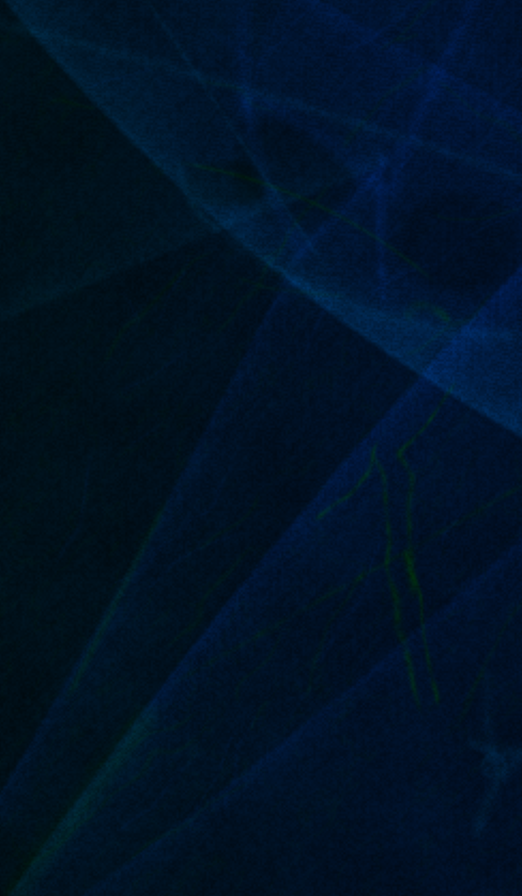
Give the GLSL for this background, as a Shadertoy shader.

```glsl
// Dark blue folded veils of light crossed by fine green and blue filaments.

const vec2 CANVAS = vec2(5.81, 10.0);
const vec3 BLUE = vec3(0.0, 0.037, 0.13);
const vec3 TEAL = vec3(0.0, 0.075, 0.11);
const vec3 GREEN = vec3(0.0, 0.09, -0.07);

float hash(vec2 p) {
    return fract(sin(dot(p, vec2(127.1, 311.7))) * 43758.545);
}

float noise(vec2 p) {
    vec2 i = floor(p), f = fract(p);
    f = f * f * (3.0 - 2.0 * f);
    return mix(mix(hash(i), hash(i + vec2(1, 0)), f.x),
               mix(hash(i + vec2(0, 1)), hash(i + vec2(1, 1)), f.x), f.y);
}

float fbm(vec2 p) {
    float sum = 0.0, amp = 0.5;
    for (int i = 0; i < 4; i++) {
        sum += amp * noise(p);
        p = p * 2.03 + 7.1;
        amp *= 0.5;
    }
    return sum;
}

// Signed distance (positive on the left) and t of an arc bowed by bend * chord
vec2 curve(vec2 p, vec4 ends, float bend) {
    vec2 a = ends.xy, c = ends.zw, chord = c - a, offset, tangent;
    vec2 b = 0.5 * (a + c) + bend * vec2(-chord.y, chord.x);
    float t = clamp(dot(p - a, chord) / dot(chord, chord), 0.0, 1.0);
    for (int i = 0; i < 4; i++) {
        offset = p - mix(mix(a, b, t), mix(b, c, t), t);
        tangent = 2.0 * mix(b - a, c - b, t);
        t = clamp(t + dot(offset, tangent) / dot(tangent, tangent), 0.0, 1.0);
    }
    offset = p - mix(mix(a, b, t), mix(b, c, t), t);
    float side = tangent.x * offset.y - tangent.y * offset.x;
    return vec2(length(offset) * (side < 0.0 ? -1.0 : 1.0), t);
}

float endFade(float t, float size) {
    return smoothstep(0.0, size, t) * smoothstep(0.0, size, 1.0 - t);
}

// Thin soft line
float strand(vec2 p, vec4 ends, float bend, float width) {
    vec2 d = curve(p, ends, bend);
    return exp(-d.x * d.x / (width * width)) * endFade(d.y, 0.12);
}

// Sheet with a bright crisp edge that fades away to the left of the curve
float veil(vec2 p, vec4 ends, float bend, float reach) {
    vec2 d = curve(p, ends, bend);
    float depth = max(d.x, 0.0);
    float glow = 0.65 * exp(-depth / reach) + 0.35 * exp(-depth / 0.12);
    return smoothstep(-0.04, 0.04, d.x) * glow * endFade(d.y, 0.03);
}

// Soft-edged ellipse
float hollow(vec2 p, vec2 centre, vec2 radius) {
    return smoothstep(1.1, 0.75, length((p - centre) / radius));
}

void mainImage(out vec4 fragColor, in vec2 fragCoord) {
    vec2 p = fragCoord / iResolution.xy * CANVAS;
    vec2 wavy = p + 0.16 * (vec2(noise(p * 3.0), noise(p * 3.0 + 9.0)) - 0.5);

    // Base tone: dark left, bluer right and above the great arc
    vec3 col = mix(vec3(0.0, 0.062, 0.1), vec3(0.0, 0.06, 0.145), smoothstep(0.3, 5.0, p.x));
    vec2 arc = curve(p, vec4(-0.2, 10.3, 6.3, 4.85), -0.107);
    float above = smoothstep(-0.03, 0.05, arc.x);
    col += vec3(0.0, 0.012, 0.04) * above;
    col -= vec3(0.0, 0.015, 0.045) * above * (hollow(p, vec2(3.3, 8.1), vec2(0.75, 0.7))
        + hollow(p, vec2(5.1, 7.3), vec2(0.75, 0.6)) + hollow(p, vec2(2.5, 7.95), vec2(0.5, 0.28)));

    // Great arc and the pale band opening to its right
    vec2 rim = curve(p, vec4(2.3, 7.55, 6.2, 6.28), -0.197);
    float band = above * smoothstep(0.05, -0.05, rim.x) * smoothstep(2.2, 3.4, p.x);
    float arcGlow = exp(-max(arc.x, 0.0) / 0.38) + 0.3 * exp(-abs(arc.x) / 0.07);
    col += TEAL * (0.55 * above * arcGlow + 0.2 * band);
    col += TEAL * 0.5 * exp(-abs(rim.x) / 0.1) * endFade(rim.y, 0.15);

    // Long diagonal ridges and the left wedge
    col += BLUE * 0.95 * veil(p, vec4(6.2, 7.45, -0.1, -0.3), -0.0425, 0.45);
    col += BLUE * 0.7 * veil(p, vec4(3.25, 7.05, -0.2, 0.8), 0.0175, 0.35);
    col += TEAL * 0.4 * veil(p, vec4(-0.3, 6.28, 4.4, 8.2), 0.01, 0.35);
    col += BLUE * 0.55 * veil(p, vec4(6.2, 4.35, 0.5, -0.3), 0.03, 0.25);
    col += GREEN * 0.4 * strand(p, vec4(0.0, -0.2, 1.8, 2.2), 0.0, 0.13);
    col += GREEN * 0.4 * strand(p, vec4(0.7, 2.1, 1.9, 4.5), 0.0, 0.04);

    // Upper sheets and arches
    col += BLUE * 0.5 * veil(p, vec4(6.2, 8.5, 3.2, 10.2), 0.0, 0.4);
    col += TEAL * 0.35 * strand(p, vec4(-0.5, 9.85, 6.4, 7.8), 0.03, 0.06);
    col += BLUE * 0.4 * strand(p, vec4(2.75, 10.1, 3.5, 7.0), -0.2, 0.08);
    col += TEAL * 0.35 * strand(p, vec4(1.5, 10.2, 3.7, 6.9), 0.0, 0.03);
    col += BLUE * 0.5 * strand(p, vec4(2.5, 8.9, 4.3, 7.7), 0.25, 0.11);
    col += BLUE * 0.5 * strand(p, vec4(4.28, 6.5, 4.25, 8.4), 0.03, 0.05);
    col += BLUE * 0.5 * strand(p, vec4(4.25, 7.6, 5.4, 10.2), 0.04, 0.08);
    col += BLUE * 0.4 * strand(p, vec4(3.2, 7.0, 4.6, 8.5), 0.0, 0.06);
    col += TEAL * 0.4 * strand(p, vec4(2.0, 8.25, 2.5, 7.4), -0.3, 0.04);
    col += GREEN * 0.4 * strand(p, vec4(1.9, 8.2, 4.9, 6.8), 0.15, 0.025);

    // Green scribbles on the right
    float scribble = strand(wavy, vec4(4.15, 5.1, 4.65, 1.9), 0.0, 0.03);
    scribble += strand(wavy, vec4(4.45, 5.0, 4.55, 3.2), 0.08, 0.035);
    scribble += strand(wavy, vec4(4.4, 4.8, 5.1, 5.7), 0.0, 0.025);
    scribble += strand(wavy, vec4(4.5, 6.4, 4.95, 6.3), 0.9, 0.04);
    scribble += strand(wavy, vec4(3.5, 4.2, 4.25, 5.1), -0.2, 0.025);
    scribble += strand(wavy, vec4(4.85, 2.0, 4.5, 4.0), 0.0, 0.025);
    scribble += 0.5 * strand(p, vec4(1.8, 2.3, 6.2, 4.8), 0.0, 0.03);
    col += GREEN * 0.8 * scribble * (0.2 + noise(p * 9.0));

    // Pale star in the lower right
    float star = strand(p, vec4(5.15, 1.75, 5.95, 1.65), -0.2, 0.06);
    star += strand(p, vec4(5.9, 1.65, 5.3, 0.6), -0.2, 0.07);
    star += 0.6 * strand(p, vec4(5.43, 2.6, 5.5, 1.4), -0.05, 0.06);
    col += TEAL * 0.45 * (star + hollow(p, vec2(5.5, 1.45), vec2(0.16)));

    // Scattered filaments: rising below the arc, any slope above it
    for (int i = 0; i < 48; i++) {
        float id = float(i);
        vec2 start = CANVAS * vec2(hash(vec2(id, 1.0)), hash(vec2(id, 2.0)));
        float angle = mix(start.y > 6.5 ? -0.8 : 0.5, 1.3, hash(vec2(id, 3.0)));
        vec2 reach = vec2(cos(angle), sin(angle)) * mix(0.3, 2.2, hash(vec2(id, 4.0)));
        vec3 tint = mix(GREEN, BLUE, step(0.5, hash(vec2(id, 6.0))));
        float bend = 0.3 * (hash(vec2(id, 5.0)) - 0.5);
        col += tint * 0.22 * strand(wavy, vec4(start, start + reach), bend, 0.025);
    }

    // Mottling, diagonal streaks, wiry green wisps and fine grain
    vec2 along = vec2(dot(p, vec2(0.6, 0.8)), dot(p, vec2(0.8, -0.6)));
    float streak = noise(along * vec2(1.5, 16.0)) - 0.5;
    float grain = noise(p * 42.0) + 0.5 * noise(p * 19.0) - 0.75;
    col *= 0.8 + 0.4 * fbm(p * 1.3) + 0.12 * streak + 0.36 * grain;
    float wisp = exp(-abs(fbm(along * vec2(2.0, 4.0) + 20.0) - 0.47) * 45.0);
    col += GREEN * 0.2 * wisp * noise(p * 7.0) * (1.0 - 0.6 * above);
    fragColor = vec4(max(col, 0.0), 1.0);
}
```
